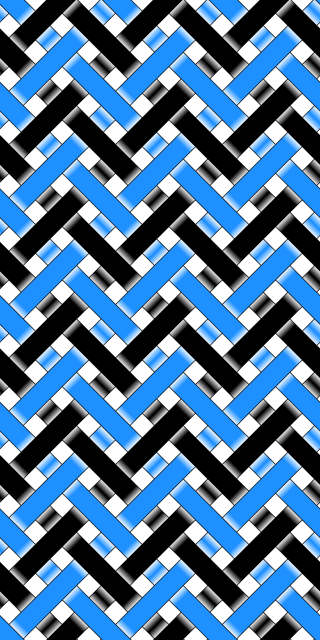
Give the GLSL for this pattern, as a Shadertoy shader.

```glsl
const vec2 TILES = vec2(3.0, 6.0);        // repeats across and down
const vec2 WEAVE_SHIFT = vec2(0.146, 0.188);
const float HALF_WIDTH = 0.27;            // strand half width, strand spacing = 1
const float LINE_WIDTH = 0.018;
const float FADE_LENGTH = 0.22;
const vec3 PAPER = vec3(1.0);
const vec3 INK = vec3(0.0);
const vec3 BLUE = vec3(0.118, 0.565, 1.0);

float coverage(float signedDistance, float pixel) {
    return clamp(0.5 - signedDistance / pixel, 0.0, 1.0);
}

// Strands alternate blue and black
vec3 strandColour(float index) {
    return mix(BLUE, INK, mod(index, 2.0));
}

// Strand colour, paling toward the crossing it dives beneath
vec3 shadeStrand(vec3 base, float along, float under) {
    float fromEdge = max(abs(along) - HALF_WIDTH, 0.0);
    float pale = 1.0 - clamp(fromEdge / FADE_LENGTH, 0.0, 1.0);
    return mix(base, PAPER, 0.96 * pale * under);
}

// Lays one outlined strand over the background
vec3 layStrand(vec3 background, vec3 fill, float across, float pixel) {
    float edge = abs(across) - HALF_WIDTH;
    float body = coverage(edge + 0.5 * LINE_WIDTH, pixel);
    float outer = coverage(edge - 0.5 * LINE_WIDTH, pixel);
    return background * (1.0 - outer) + INK * (outer - body) + fill * body;
}

void mainImage(out vec4 fragColor, in vec2 fragCoord) {
    // Diagonal coordinates: x counts rising strands, y counts falling ones
    vec2 tile = fragCoord / iResolution.xy * TILES;
    vec2 weave = 2.0 * vec2(tile.x - tile.y, tile.x + tile.y) - WEAVE_SHIFT;
    float pixel = 2.0 * length(TILES / iResolution.xy);

    vec2 crossing = floor(weave + 0.5);
    vec2 local = weave - crossing;

    // Two-over, two-under twill
    float phase = mod(crossing.x + crossing.y, 4.0);
    float risingOver = step(0.5, phase) * step(phase, 2.5);

    vec3 rising = shadeStrand(strandColour(crossing.x), local.y, 1.0 - risingOver);
    vec3 falling = shadeStrand(strandColour(crossing.y), local.x, risingOver);

    // Lower strand first, then the upper one
    bool risingTop = risingOver > 0.5;
    vec3 colour = layStrand(PAPER, risingTop ? falling : rising,
                            risingTop ? local.y : local.x, pixel);
    colour = layStrand(colour, risingTop ? rising : falling,
                       risingTop ? local.x : local.y, pixel);

    fragColor = vec4(colour, 1.0);
}
```
